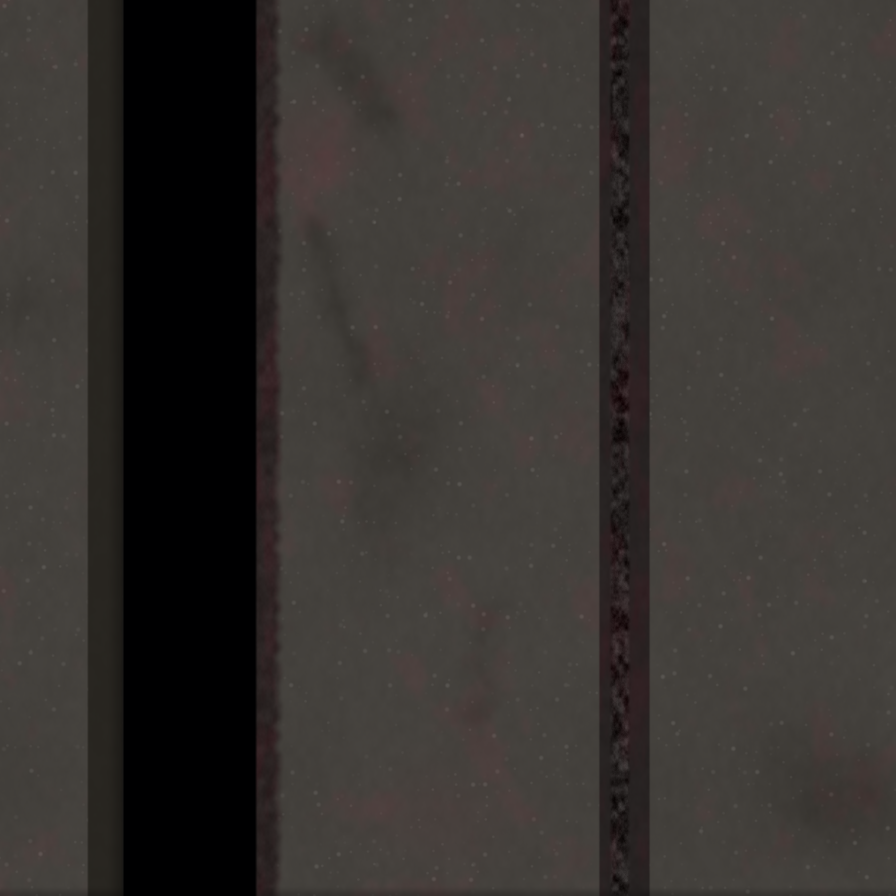
Write a WebGL 1 fragment shader that draws this texture.

```glsl
precision highp float;

uniform vec2 u_resolution;

const vec3 PANEL = vec3(0.265, 0.253, 0.236);
const vec3 BEVEL_LEFT = vec3(0.158, 0.147, 0.127);
const vec3 BEVEL_RIGHT = vec3(0.165, 0.138, 0.135);
const vec3 GROOVE = vec3(0.150, 0.133, 0.130);
const vec3 GAP = vec3(0.0, 0.0, 0.003);
const vec3 RUST = vec3(0.055, -0.012, 0.005);

const float BEVEL_START = 0.098;
const float GAP_START = 0.137;
const float GAP_END = 0.286;
const float BEVEL_END = 0.312;
const float GROOVE_START = 0.669;
const float GROOVE_END = 0.725;
const float SEAM_CENTER = 0.692;
const float SEAM_WIDTH = 0.012;

const float MOTTLE = 0.026;
const float GRAIN = 0.022;
const float STAIN = 0.055;
const float SPECK = 0.075;

float hash(vec2 p) {
  vec3 q = fract(vec3(p.xyx) * 0.1031);
  q += dot(q, q.yzx + 33.33);
  return fract((q.x + q.y) * q.z);
}

float noise(vec2 p) {
  vec2 cell = floor(p);
  vec2 f = fract(p);
  f = f * f * (3.0 - 2.0 * f);
  float low = mix(hash(cell), hash(cell + vec2(1.0, 0.0)), f.x);
  float high = mix(hash(cell + vec2(0.0, 1.0)), hash(cell + vec2(1.0)), f.x);
  return mix(low, high, f.y);
}

float fbm(vec2 p) {
  float sum = 0.0;
  float amplitude = 0.5;
  for (int i = 0; i < 4; i++) {
    sum += amplitude * noise(p);
    p = p * 2.03 + 17.3;
    amplitude *= 0.5;
  }
  return sum / 0.9375;
}

float band(float x, float start, float end, float soft) {
  return smoothstep(start - soft, start + soft, x)
       * (1.0 - smoothstep(end - soft, end + soft, x));
}

// Soft elliptical patch
float blot(vec2 p, vec2 center, vec2 radius) {
  vec2 d = (p - center) / radius;
  return exp(-dot(d, d));
}

// Soft streak between two points
float streak(vec2 p, vec2 a, vec2 b, float width) {
  vec2 ab = b - a;
  float t = clamp(dot(p - a, ab) / dot(ab, ab), 0.0, 1.0);
  float d = length(p - a - ab * t) / width;
  return exp(-d * d);
}

// Sparse pale flecks, one per cell
float flecks(vec2 p, float count) {
  vec2 cell = floor(p * count);
  vec2 center = 0.3 + 0.4 * vec2(hash(cell + 3.1), hash(cell + 8.7));
  float d = length(fract(p * count) - center);
  float chosen = step(0.88, hash(cell + 21.0));
  return chosen * hash(cell + 5.0) * (1.0 - smoothstep(0.05, 0.28, d));
}

void main() {
  vec2 uv = gl_FragCoord.xy / u_resolution;
  float edge = max(0.0015, 0.75 / u_resolution.x);

  // Panel surface
  float cloud = fbm(uv * vec2(9.0, 7.0) + 4.0) - 0.5;
  float grain = fbm(uv * vec2(110.0, 80.0)) - 0.5;
  vec3 color = PANEL + cloud * MOTTLE + grain * GRAIN;

  // Dark stains with ragged outlines
  vec2 warped = uv + 0.035 * (vec2(fbm(uv * 22.0), fbm(uv * 22.0 + 40.0)) - 0.5);
  float stain = 0.8 * streak(warped, vec2(0.365, 0.955), vec2(0.425, 0.875), 0.025);
  stain += 0.6 * streak(warped, vec2(0.350, 0.740), vec2(0.400, 0.590), 0.018);
  stain += 0.6 * blot(warped, vec2(0.450, 0.540), vec2(0.060, 0.075));
  stain += 0.4 * blot(warped, vec2(0.420, 0.450), vec2(0.040, 0.090));
  stain += 0.4 * streak(warped, vec2(0.540, 0.300), vec2(0.530, 0.200), 0.020);
  stain += 0.8 * blot(warped, vec2(0.940, 0.110), vec2(0.075, 0.060));
  stain += 0.4 * blot(warped, vec2(0.030, 0.660), vec2(0.060, 0.050));
  color -= stain * STAIN * (0.6 + 0.8 * fbm(uv * 35.0));

  // Reddish tint and pale flecks
  float rust = 0.5 * smoothstep(0.55, 0.8, fbm(uv * vec2(24.0, 20.0) + 70.0));
  rust += 0.6 * blot(warped, vec2(0.350, 0.830), vec2(0.045, 0.050));
  rust += 0.3 * blot(warped, vec2(0.490, 0.090), vec2(0.080, 0.060));
  color += rust * RUST;
  color += SPECK * (flecks(uv, 75.0) + 0.6 * flecks(uv + 0.37, 120.0));

  // Bevels beside the gap
  vec3 leftBevel = BEVEL_LEFT + 0.4 * grain * GRAIN;
  leftBevel *= 1.0 - 0.25 * smoothstep(0.118, GAP_START, uv.x);
  color = mix(color, leftBevel, band(uv.x, BEVEL_START, GAP_START, edge));
  float redPatch = smoothstep(0.4, 0.75, fbm(uv * vec2(60.0, 18.0) + 9.0));
  vec3 rightBevel = BEVEL_RIGHT + grain * 0.08 + 0.7 * redPatch * RUST;
  float wobble = 0.006 * (noise(uv * vec2(20.0, 90.0)) - 0.5);
  float rightMask = 1.0 - smoothstep(BEVEL_END - 0.008, BEVEL_END + 0.005, uv.x + wobble);
  color = mix(color, rightBevel, rightMask * step(GAP_END - 0.01, uv.x));

  // Groove with a rough seam down its middle
  vec3 groove = GROOVE + grain * 0.03 + 0.6 * redPatch * RUST;
  groove += 0.5 * RUST * blot(uv, vec2(SEAM_CENTER, 0.300), vec2(0.025, 0.060));
  float seam = 1.0 - smoothstep(0.6, 1.1, abs(uv.x - SEAM_CENTER) / SEAM_WIDTH);
  float rough = fbm(uv * vec2(150.0, 110.0) + 31.0) - 0.5;
  groove += seam * (0.30 * rough - 0.012);
  color = mix(color, groove, band(uv.x, GROOVE_START, GROOVE_END, edge));

  // Open gap and shaded lower border
  color = mix(color, GAP, band(uv.x, GAP_START, GAP_END, 0.002));
  color *= 0.8 + 0.2 * smoothstep(0.0, 0.012, uv.y);

  gl_FragColor = vec4(clamp(color, 0.0, 1.0), 1.0);
}
```
